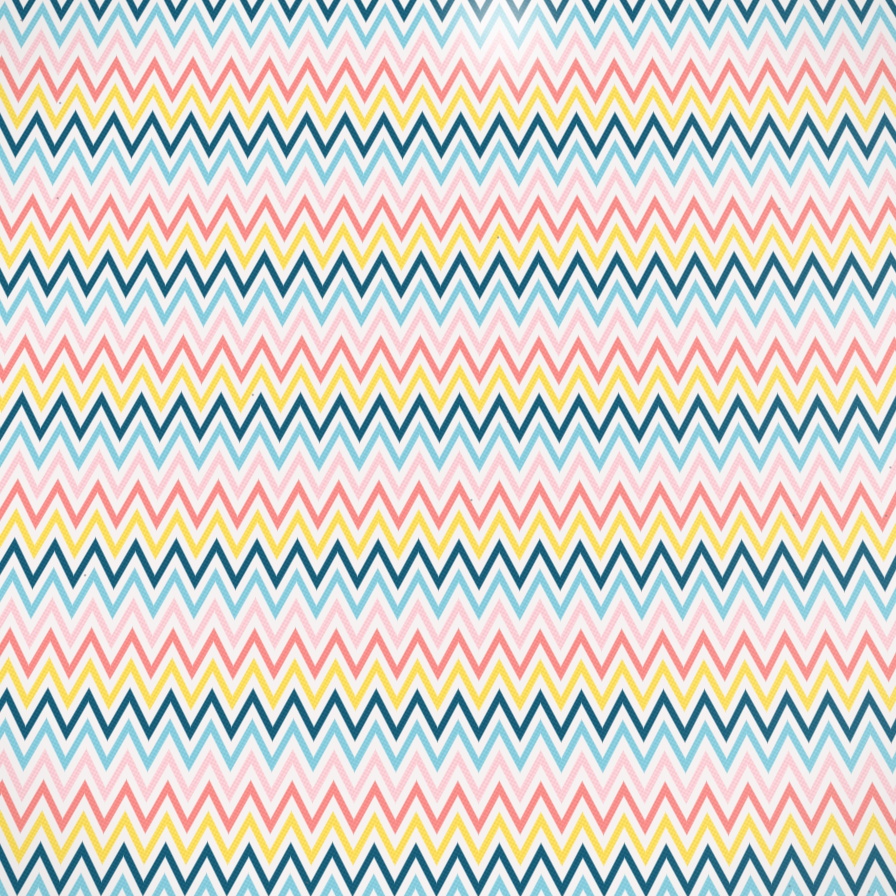
Give the GLSL for this pattern, as a WebGL 1 fragment shader.

```glsl
precision highp float;

// Rows of thin chevron stripes in five repeating inks on pale paper.
// A triangle wave bends a stripe coordinate; a mild perspective widens the
// repeats downwards. Fine weave, a soft glare and sparse specks add wear.

uniform vec2 u_resolution;

// Layout, in canvas units (y measured downwards)
const float ZIG_PERIOD    = 0.04245; // zigzag width at the top edge
const float ZIG_CENTRE    = 0.5573;  // x of the peak that stays vertical
const float ZIG_SPREAD    = 0.1025;  // growth of the width down the canvas
const float STRIPE_PITCH  = 0.02998; // stripe spacing at the top edge
const float STRIPE_SPREAD = 0.083;   // perspective growth of the spacing
const float STRIPE_ORIGIN = 0.12244; // projected height of a navy peak
const float TILT          = 0.003;   // rows sink slightly to the right
const float AMPLITUDE     = 1.27;    // zigzag height, in stripe pitches
const float THICKNESS     = 0.465;   // inked part of one pitch
const float SOFTNESS      = 0.0012;  // ink bleed at the stripe edges

// Wear
const float WEAVE_DENSITY  = 230.0;
const float WEAVE_STRENGTH = 0.03;
const vec2  GLARE_CENTRE   = vec2(0.56, 0.03);
const float GLARE_RADIUS   = 0.055;
const float GLARE_STRENGTH = 0.6;
const float SPECK_CELLS    = 24.0;
const float SPECK_RADIUS   = 0.0011;
const float SPECK_CHANCE   = 0.05;

// Colours
const vec3 PAPER  = vec3(0.965, 0.950, 0.950);
const vec3 NAVY   = vec3(0.095, 0.370, 0.475);
const vec3 BLUE   = vec3(0.530, 0.805, 0.870);
const vec3 PINK   = vec3(0.985, 0.810, 0.835);
const vec3 CORAL  = vec3(0.975, 0.555, 0.540);
const vec3 YELLOW = vec3(0.985, 0.870, 0.360);
const vec3 SPECK  = vec3(0.450, 0.430, 0.440);

float hash(vec2 p) {
  return fract(sin(dot(p, vec2(127.1, 311.7))) * 4375.85);
}

vec3 inkColour(float stripe) {
  float k = mod(stripe, 5.0);
  if (k < 0.5) return NAVY;
  if (k < 1.5) return BLUE;
  if (k < 2.5) return PINK;
  if (k < 3.5) return CORAL;
  return YELLOW;
}

// x: stripe number, y: signed distance to the stripe edge in canvas units
vec2 chevron(vec2 p) {
  float y = p.y - TILT * (p.x - 0.3);
  float period = ZIG_PERIOD * (1.0 + ZIG_SPREAD * y);
  float depth = 1.0 + STRIPE_SPREAD * y;
  float pitch = STRIPE_PITCH * depth * depth;

  float drop = 1.0 - 2.0 * abs(fract((p.x - ZIG_CENTRE) / period) - 0.5);
  float row = (y / depth - STRIPE_ORIGIN) / STRIPE_PITCH - AMPLITUDE * drop;
  row += 0.5 - 0.5 * THICKNESS;

  float slope = 2.0 * AMPLITUDE * pitch / period;
  float edge = abs(fract(row) - 0.5) - 0.5 * THICKNESS;
  return vec2(floor(row), edge * pitch / sqrt(1.0 + slope * slope));
}

// Layered diagonal sines, like a fine woven ground
float weave(vec2 p) {
  vec2 q = p * WEAVE_DENSITY * 6.2832;
  return 0.5 * (sin(q.x + 0.6 * q.y) + sin(q.y - 0.5 * q.x));
}

// One possible speck per grid cell
float specks(vec2 p, float pixel) {
  vec2 cell = floor(p * SPECK_CELLS);
  vec2 jitter = vec2(hash(cell + 3.1), hash(cell + 7.7));
  vec2 centre = (cell + 0.1 + 0.8 * jitter) / SPECK_CELLS;
  float dot_ = 1.0 - smoothstep(-pixel, pixel, length(p - centre) - SPECK_RADIUS);
  return dot_ * step(hash(cell), SPECK_CHANCE);
}

void main() {
  vec2 p = gl_FragCoord.xy / u_resolution;
  p.y = 1.0 - p.y;
  float pixel = 1.0 / min(u_resolution.x, u_resolution.y);

  // Inked stripes
  vec2 stripe = chevron(p);
  float blur = max(SOFTNESS, 0.7 * pixel);
  float ink = 1.0 - smoothstep(-blur, blur, stripe.y);
  vec3 tint = inkColour(stripe.x) + WEAVE_STRENGTH * weave(p);
  vec3 colour = mix(PAPER, tint, ink);

  // Wear: specks, glare, slight fading to the right and shade at the corners
  colour = mix(colour, SPECK, 0.6 * specks(p, pixel));
  float glare = length((p - GLARE_CENTRE) / GLARE_RADIUS);
  colour = mix(colour, vec3(1.0), GLARE_STRENGTH * exp(-glare * glare));
  colour = mix(colour, PAPER, 0.08 * smoothstep(0.6, 1.0, p.x));
  colour *= 1.0 - 0.05 * smoothstep(0.5, 0.75, length(p - 0.5));

  gl_FragColor = vec4(clamp(colour, 0.0, 1.0), 1.0);
}
```
